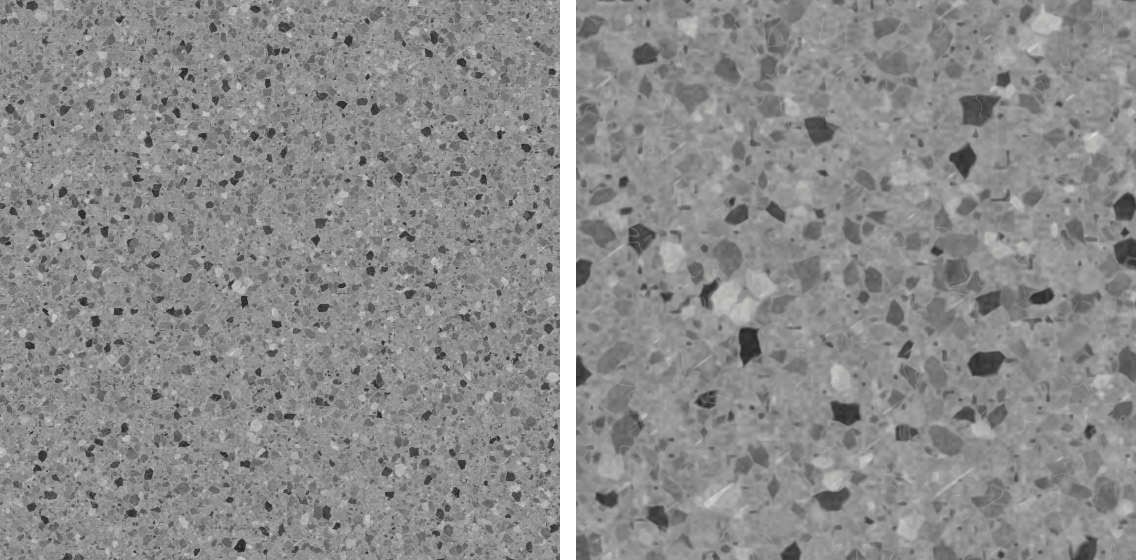
Left, the full canvas; right, a detail of the centre.
A WebGL 1 fragment shader for this texture:

```glsl
precision highp float;
uniform vec2 u_resolution;

float hash(vec2 p) {
  return fract(sin(dot(p, vec2(127.1, 311.7))) * 43758.5453);
}

float noise(vec2 p) {
  vec2 i = floor(p), f = fract(p);
  f = f * f * (3.0 - 2.0 * f);
  return mix(mix(hash(i), hash(i + vec2(1.0, 0.0)), f.x),
             mix(hash(i + vec2(0.0, 1.0)), hash(i + 1.0), f.x), f.y);
}

// Signed distance to an irregular convex stone with six sides
float stoneEdge(vec2 p, float radius, vec2 key) {
  float edge = -1.0;
  for (int k = 0; k < 6; k++) {
    float side = float(k);
    float angle = (side + 0.7 * hash(key + 0.37 * side + 0.13)) * 1.0472;
    float reach = radius * mix(0.6, 1.0, hash(key + 0.29 * side + 7.71));
    edge = max(edge, dot(p, vec2(cos(angle), sin(angle))) - reach);
  }
  return edge;
}

// Mostly mid greys, with a few dark and a few bright stones
float stoneTone(float pick, float darkShare, float spread) {
  if (pick < darkShare) return mix(0.21, 0.31, spread);
  if (pick > 0.89) return mix(0.65, 0.73, spread);
  return mix(0.37, 0.62, spread);
}

float paintStones(float shade, vec2 uv, float count, float seed, float presence, float darkShare) {
  vec2 p = uv * count;
  vec2 wobble = vec2(noise(uv * 170.0 + seed), noise(uv * 170.0 + seed + 31.4)) - 0.5;
  p += wobble * 0.16;
  float blur = 0.0013 * count;
  float grain = noise(uv * 130.0 + seed) - 0.5;
  float ridge = abs(noise(uv * vec2(75.0, 55.0) + wobble + seed) - 0.5);
  float vein = 1.0 - smoothstep(0.01, 0.06, ridge);

  for (int y = -1; y <= 1; y++) {
    for (int x = -1; x <= 1; x++) {
      vec2 id = floor(p) + vec2(float(x), float(y));
      vec2 key = id + seed;
      if (hash(key + 0.31) > presence) continue;
      vec2 d = p - id - vec2(hash(key + 1.73), hash(key + 4.19));
      if (dot(d, d) > 1.0) continue;

      float turn = 6.2832 * hash(key + 2.57);
      d = mat2(cos(turn), sin(turn), -sin(turn), cos(turn)) * d;
      d *= vec2(0.85, mix(0.95, 1.45, hash(key + 5.83)));
      float edge = stoneEdge(d, mix(0.27, 0.48, hash(key + 3.41)), key);

      float tone = stoneTone(hash(key + 6.67), darkShare, hash(key + 8.23));
      tone += grain * 0.09;
      tone += vein * 0.2 * step(0.45, hash(key + 9.47)) * (0.85 - tone);

      // Pale cement rim, then the stone itself
      float rim = 1.0 - smoothstep(0.0, 2.5 * blur, edge);
      shade = mix(shade, 0.59, 0.5 * rim);
      shade = mix(shade, tone, 1.0 - smoothstep(-blur, blur, edge));
    }
  }
  return shade;
}

void main() {
  vec2 uv = gl_FragCoord.xy / u_resolution.y;

  // Sandy cement with dark and pale specks
  float shade = 0.57 + 0.07 * (noise(uv * 60.0) - 0.5);
  shade += 0.12 * (noise(uv * 260.0 + 17.0) - 0.5);
  shade -= 0.2 * smoothstep(0.76, 0.92, noise(uv * 210.0 + 53.0));
  shade += 0.08 * smoothstep(0.74, 0.92, noise(uv * 190.0 + 91.0));

  // Stones from fine to coarse
  shade = paintStones(shade, uv, 125.0, 11.3, 0.4, 0.05);
  shade = paintStones(shade, uv, 62.0, 47.9, 0.7, 0.05);
  shade = paintStones(shade, uv, 43.0, 83.6, 0.6, 0.17);

  // Fine grain and thin bright flecks over everything
  shade += 0.08 * (noise(uv * 430.0 + 7.0) - 0.5);
  float fleck = noise(uv * mat2(0.8, 0.6, -0.6, 0.8) * vec2(60.0, 190.0));
  shade += 0.12 * smoothstep(0.9, 0.98, fleck);

  gl_FragColor = vec4(vec3(shade) * vec3(1.0, 1.0, 0.995), 1.0);
}
```
